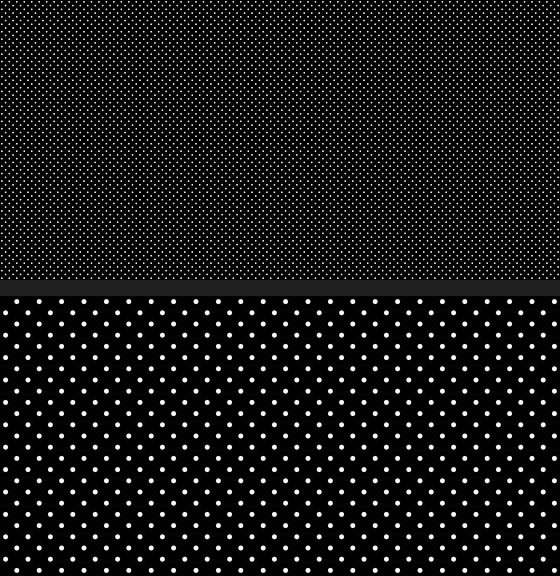
Top, the full canvas; bottom, a detail of the centre.
A WebGL 2 fragment shader for this pattern:

```glsl
#version 300 es
precision highp float;

uniform vec2 u_resolution;
out vec4 fragColor;

// Distance to the nearest point of a unit lattice
float latticeDistance(vec2 p) {
    return length(fract(p) - 0.5);
}

void main() {
    // 75 square cells across the width, anchored at the top left
    float cellsPerPixel = 75.0 / u_resolution.x;
    vec2 fromTopLeft = vec2(gl_FragCoord.x, u_resolution.y - gl_FragCoord.y);
    vec2 cell = fromTopLeft * cellsPerPixel + 0.25;

    // Staggered dots: two lattices half a cell apart
    float dotDistance = min(latticeDistance(cell), latticeDistance(cell + 0.5));

    // Soft round edge
    float radius = 0.11;
    float softness = max(0.58 * cellsPerPixel, 0.03);
    float coverage = 1.0 - smoothstep(radius - softness, radius + softness, dotDistance);

    vec3 background = vec3(0.008);
    vec3 dotColor = vec3(0.97);
    fragColor = vec4(mix(background, dotColor, coverage), 1.0);
}
```
